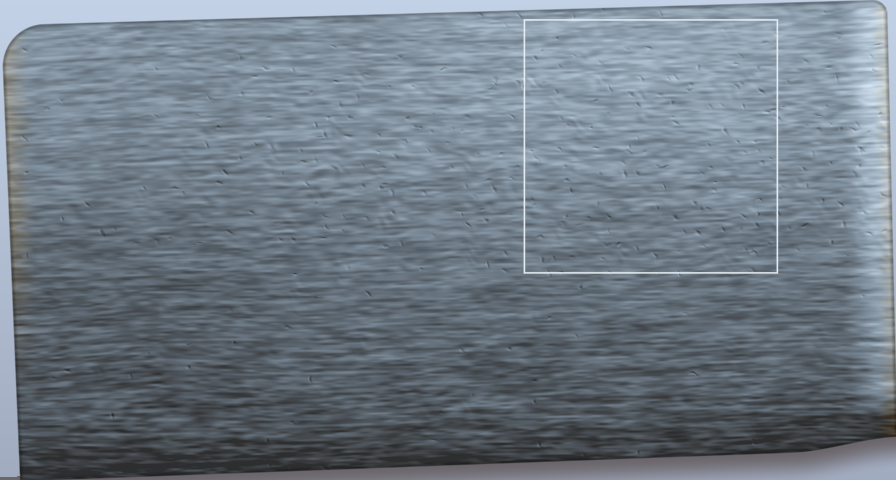
Give the GLSL for this texture, as a WebGL 2 fragment shader.

```glsl
#version 300 es
precision highp float;
// A brushed steel block on pale paper, with a thin square frame on it.
// Rows of staggered noise make the brush grain, a jittered grid scatters
// small ragged pits, and edge distances shape the rounded, worn outline.

uniform vec2 u_resolution;
out vec4 outColor;

float hash(vec2 p) {
    vec3 q = fract(vec3(p.xyx) * 0.1031);
    q += dot(q, q.yzx + 33.33);
    return fract((q.x + q.y) * q.z);
}

float noise(vec2 p) {
    vec2 i = floor(p), f = fract(p);
    f = f * f * (3.0 - 2.0 * f);
    return mix(mix(hash(i), hash(i + vec2(1, 0)), f.x),
               mix(hash(i + vec2(0, 1)), hash(i + vec2(1, 1)), f.x), f.y);
}

// One row of noise, shifted by its own random amount.
float strokeRow(float x, float row) {
    x += 37.0 * hash(vec2(row, 3.0));
    float i = floor(x), f = fract(x);
    return mix(hash(vec2(i, row)), hash(vec2(i + 1.0, row)), f * f * (3.0 - 2.0 * f));
}

float strokes(vec2 p) {
    float row = floor(p.y);
    return mix(strokeRow(p.x, row), strokeRow(p.x, row + 1.0), smoothstep(0.0, 1.0, p.y - row));
}

// Brush grain: long, medium and short strokes, centred on zero.
float brushGrain(vec2 p) {
    return 0.26 * strokes(p * vec2(5.0, 130.0) + 7.0)
         + 0.38 * strokes(p * vec2(17.0, 180.0) + 231.0)
         + 0.36 * strokes(p * vec2(42.0, 230.0) + 583.0) - 0.5;
}

// Shallow ripples lit from above.
float ripples(vec2 p) {
    vec2 q = p * vec2(38.0, 85.0) + 2.0 * noise(p * 22.0);
    return noise(q) - noise(q + vec2(0.12, 0.4));
}

// Scattered dents: a short dark nick with a lit lower lip.
float pits(vec2 p, float density) {
    const float cell = 0.032;
    p += 0.006 * (vec2(noise(p * 110.0), noise(p * 110.0 + 57.0)) - 0.5);
    vec2 home = floor(p / cell);
    float relief = 0.0;
    for (int j = -1; j <= 1; j++)
    for (int i = -1; i <= 1; i++) {
        vec2 id = home + vec2(i, j);
        vec2 jitter = vec2(hash(id + 11.0), hash(id + 47.0));
        float angle = mix(-1.2, 0.2, hash(id + 71.0));
        float c = cos(angle), s = sin(angle);
        vec2 q = mat2(c, -s, s, c) * (p - (id + jitter) * cell);
        vec2 size = vec2(mix(0.003, 0.008, hash(id + 93.0)), 0.0023);
        vec2 shade = q / size;
        vec2 lip = (q + vec2(0.001, 0.0042)) / size;
        float depth = step(hash(id + 5.0), density) * mix(0.4, 1.1, hash(id + 29.0));
        relief += depth * (0.55 * exp(-dot(lip, lip)) - exp(-dot(shade, shade)));
    }
    return relief;
}

// Steel tint from near-neutral dark to pale blue.
vec3 steel(float light) {
    float t = clamp((light - 0.24) / 0.61, -0.1, 1.1);
    return mix(vec3(0.23, 0.24, 0.25), vec3(0.78, 0.85, 0.91), t)
         + max(4.0 * t * (1.0 - t), 0.0) * vec3(-0.018, 0.0, 0.018);
}

void main() {
    vec2 p = gl_FragCoord.xy / u_resolution.y;
    float px = 1.0 / u_resolution.y;

    // Distances to the four slightly skewed sides, cut by round corners
    float left = p.x - 0.042 + 0.042 * p.y;
    float right = 1.872 - 0.024 * p.y - p.x;
    float top = 0.947 + 0.029 * p.x - p.y;
    float bottom = p.y + 0.004 - 0.037 * p.x - 0.025 * smoothstep(1.65, 1.87, p.x);
    vec2 round = max(vec2(mix(0.09, 0.03, step(0.9, p.x))) - vec2(min(left, right), top), 0.0);
    float inside = min(min(min(left, right), bottom), mix(0.09, 0.03, step(0.9, p.x)) - length(round));

    // Broad light: bright upper right, dim lower left and foot
    vec2 glow = (p - vec2(1.38, 0.84)) / vec2(0.65, 0.30);
    vec2 dim = (p - vec2(0.22, 0.32)) / vec2(0.38, 0.30);
    float light = 0.335 + 0.22 * smoothstep(-0.05, 0.95, p.y);
    light += 0.09 * exp(-dot(glow, glow)) - 0.05 * exp(-dot(dim, dim));
    light -= 0.12 * (1.0 - smoothstep(0.0, 0.13, bottom));

    // Grain bends gently; ripples and dents gather above the middle
    float density = smoothstep(0.2, 0.7, p.x) * smoothstep(0.35, 0.58, p.y)
                  * (1.0 - smoothstep(0.82, 0.95, p.y));
    vec2 g = p + vec2(0.0, 0.018 * noise(p * vec2(3.0, 4.0)) - 0.022 * p.x);
    light += brushGrain(g) * mix(0.42, 0.33, smoothstep(0.1, 0.5, p.y));
    light += ripples(g) * mix(0.06, 0.14, density);
    light += 0.17 * pits(p, 0.05 + 0.40 * density);

    // Worn side rims: narrow and tan at left, broad and pale at right
    float ragged = 0.02 * (strokes(g * vec2(6.0, 110.0)) - 0.5);
    float paleRim = (1.0 - smoothstep(0.03, 0.11, right + ragged)) * smoothstep(0.02, 0.12, bottom);
    float tanLeft = (1.0 - smoothstep(0.0, 0.06, left + ragged)) * smoothstep(0.15, 0.6, p.y);
    float tanRight = 1.0 - smoothstep(0.0, 0.04, right + ragged);
    vec3 metal = steel(light + 0.19 * paleRim + 0.02 * tanLeft);
    metal += vec3(0.06, 0.0, -0.08) * (tanLeft + 0.8 * tanRight);
    metal *= 1.0 - 0.3 * (1.0 - smoothstep(0.0, 0.01, inside));

    // Paper, with a warm shadow below the block
    vec3 paper = mix(vec3(0.63, 0.67, 0.75), vec3(0.76, 0.82, 0.90), p.y);
    float shadow = smoothstep(-0.07, 0.0, bottom) * step(bottom, 0.01);
    paper = mix(paper, vec3(0.42, 0.40, 0.42), shadow);
    vec3 color = mix(paper, metal, smoothstep(-px, px, inside));

    // Thin square frame
    vec2 box = abs(p - vec2(1.356, 0.695)) - 0.2635;
    float frame = abs(max(box.x, box.y));
    color = mix(color, vec3(0.90, 0.93, 0.95), 1.0 - smoothstep(0.0, 0.0012 + px, frame));
    outColor = vec4(clamp(color, 0.0, 1.0), 1.0);
}
```
